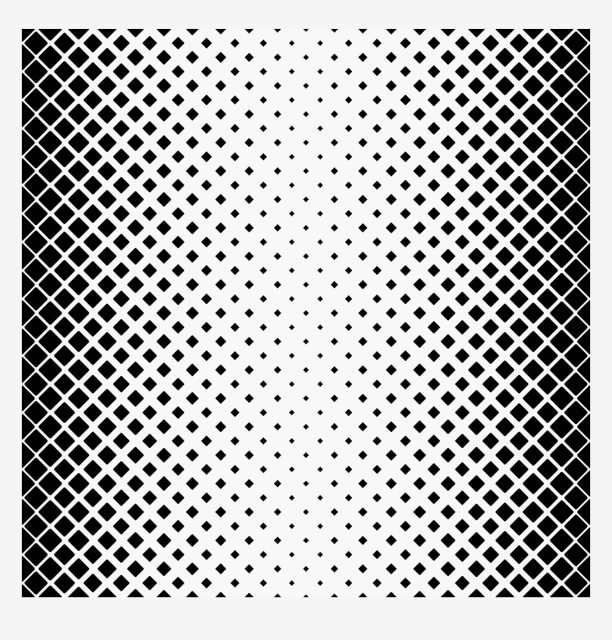
This pattern is drawn by a WebGL 2 fragment shader. Its source:

```glsl
#version 300 es
precision highp float;

uniform vec2 u_resolution;
out vec4 fragColor;

const vec2 PANEL_CENTER = vec2(0.5, 0.5108);
const float PANEL_HALF = 0.444;   // in canvas heights
const float COLUMNS = 20.0;       // columns from the center to a side
const vec3 MARGIN = vec3(0.962);
const vec3 PAPER = vec3(0.972);
const vec3 INK = vec3(0.003);

float boxDistance(vec2 p, float halfSide, float radius) {
    vec2 q = abs(p) - halfSide + radius;
    return length(max(q, 0.0)) + min(max(q.x, q.y), 0.0) - radius;
}

float diamondDistance(vec2 p, float halfSide) {
    vec2 turned = vec2(p.x + p.y, p.y - p.x) * inversesqrt(2.0);
    return boxDistance(turned, halfSide, 0.2 * halfSide);
}

// Diamonds grow slightly faster than linearly toward the sides
float diamondSize(float column) {
    return 0.141 + column * (0.0205 + 0.00032 * column);
}

// One square lattice with period 2; lag shrinks its diamonds
float latticeDistance(vec2 p, float offset, float lag) {
    vec2 center = 2.0 * floor((p - offset) * 0.5 + 0.5) + offset;
    return diamondDistance(p - center, diamondSize(abs(center.x) - lag));
}

float coverage(float distance, float softness) {
    return 1.0 - smoothstep(-softness, softness, distance);
}

void main() {
    vec2 p = (gl_FragCoord.xy - PANEL_CENTER * u_resolution) / u_resolution.y;
    float pixel = 1.0 / u_resolution.y;

    // Two interleaved lattices form the diagonal grid
    float pitch = PANEL_HALF / COLUMNS;
    vec2 grid = p / pitch;
    float evenDots = latticeDistance(grid, 0.0, 0.0);
    float oddDots = latticeDistance(grid, 1.0, 1.2);
    float ink = coverage(min(evenDots, oddDots) * pitch, 0.8 * pixel);

    // Clip to the square panel
    float panel = coverage(boxDistance(p, PANEL_HALF, 0.0), 0.6 * pixel);
    fragColor = vec4(mix(MARGIN, mix(PAPER, INK, ink), panel), 1.0);
}
```
